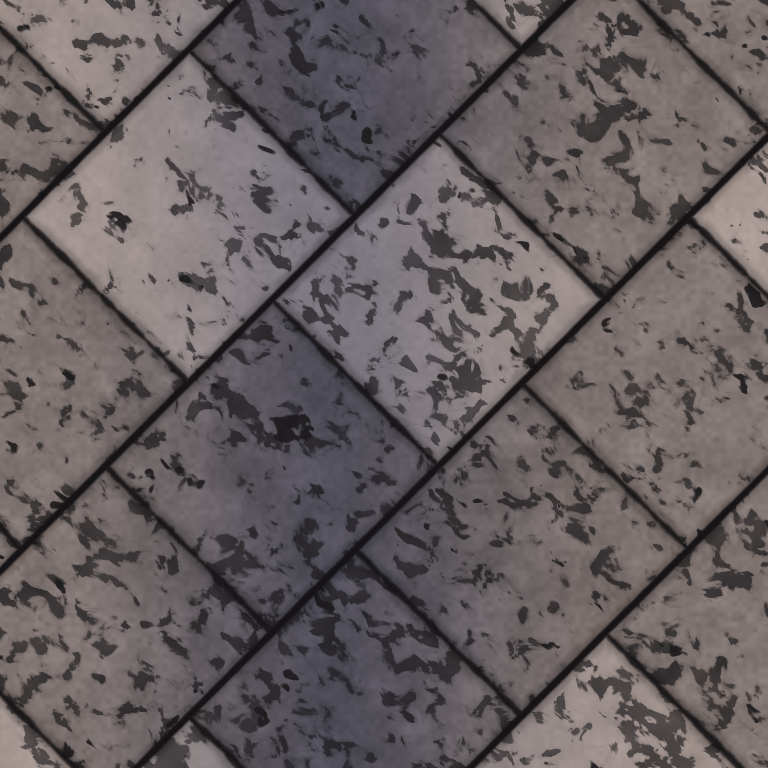
A three.js fragment shader for this texture:

```glsl
varying vec2 vUv;

float hash(vec2 p) {
  vec3 q = fract(vec3(p.xyx) * 0.1031);
  q += dot(q, q.yzx + 33.33);
  return fract((q.x + q.y) * q.z);
}

float noise(vec2 p) {
  vec2 i = floor(p), f = fract(p);
  f = f * f * (3.0 - 2.0 * f);
  return mix(mix(hash(i), hash(i + vec2(1.0, 0.0)), f.x),
             mix(hash(i + vec2(0.0, 1.0)), hash(i + vec2(1.0, 1.0)), f.x), f.y);
}

float fbm(vec2 p) {
  float sum = 0.0, amp = 0.53;
  for (int i = 0; i < 4; i++) {
    sum += amp * noise(p);
    p = mat2(1.6, 1.2, -1.2, 1.6) * p + 7.3;
    amp *= 0.5;
  }
  return sum;
}

void main() {
  // Diagonal running bond: rows along x - y, every second row shifted by half
  float across = (vUv.x + 1.0 - vUv.y - 0.310) / 0.434;
  float row = floor(across);
  float along = (vUv.x + vUv.y - 0.964) / 0.4335 - 0.5 * (1.0 - mod(row, 2.0));
  float col = floor(along);
  float rowEdge = 0.307 * (0.5 - abs(fract(across) - 0.5));
  float colEdge = 0.307 * (0.5 - abs(fract(along) - 0.5));

  // Pale tiles: the four around the middle, the outer ring, one diagonal
  float ring = row * row + col * col;
  bool pale = abs(ring - 1.0) < 0.5 || ring > 9.5 || abs(2.0 * row + col - 5.0) < 0.5;
  float seed = hash(vec2(row, col) + 21.0);
  vec2 stone = vUv + vec2(seed * 9.0 + 3.0, row * 1.7 + 11.0);

  // Cool shade down the middle, warm stone at the sides
  float shade = (vUv.x - 0.43 + 0.08 * (fbm(stone * 5.0) - 0.5)) / 0.215;
  float cool = exp(-shade * shade);
  vec3 paleStone = mix(vec3(0.64, 0.585, 0.565), vec3(0.485, 0.465, 0.50), cool);
  vec3 darkStone = mix(vec3(0.505, 0.46, 0.445), vec3(0.325, 0.315, 0.36), cool);
  vec3 color = pale ? paleStone : darkStone;
  color *= 0.97 + 0.06 * seed;

  // Soft mottling and grain
  float roughness = pale ? 0.14 : 0.30;
  color *= 1.0 + roughness * (fbm(stone * 24.0) - 0.5);
  color *= 1.0 + 0.4 * roughness * (noise(stone * 150.0) - 0.5);

  // Ragged pits in clusters
  vec2 warp = vec2(noise(stone * 38.0), noise(stone * 38.0 + 40.0)) - 0.5;
  vec2 pitPos = mat2(0.8, 0.6, -0.6, 0.8) * (stone + 0.016 * warp);
  float cluster = fbm(stone * 10.0 + 5.0) - 0.5;
  float pitField = fbm(pitPos * vec2(48.0, 68.0)) + 0.38 * cluster;
  float pits = smoothstep(0.60, 0.68, pitField);
  float halo = smoothstep(0.50, 0.65, pitField);
  color *= 1.0 - (pale ? 0.08 : 0.16) * halo;
  vec3 pitColor = mix(color * 0.42, vec3(0.19, 0.175, 0.19), 0.45);
  color = mix(color, pitColor, pits * (0.65 + 0.3 * noise(stone * 30.0)));

  // A few larger, darker chips
  float chips = smoothstep(0.76, 0.81, fbm(pitPos * vec2(22.0, 34.0) + 70.0));
  color = mix(color, vec3(0.11, 0.10, 0.11), 0.9 * chips);

  // Worn edges and dark joints, the cross joints softer and more uneven
  float wear = fbm(vUv * 45.0) - 0.5;
  float rim = min(rowEdge, colEdge);
  color *= 1.0 - 0.22 * (1.0 - smoothstep(0.004, 0.018, rim + 0.008 * wear));
  float longJoint = 1.0 - smoothstep(0.0022, 0.0068, rowEdge + 0.0015 * wear);
  float crossJoint = 1.0 - smoothstep(0.0008, 0.0066, colEdge + 0.0065 * wear);
  float joint = max(longJoint, 0.9 * crossJoint);
  color = mix(color, vec3(0.085, 0.075, 0.085), joint);

  gl_FragColor = vec4(color, 1.0);
}
```
